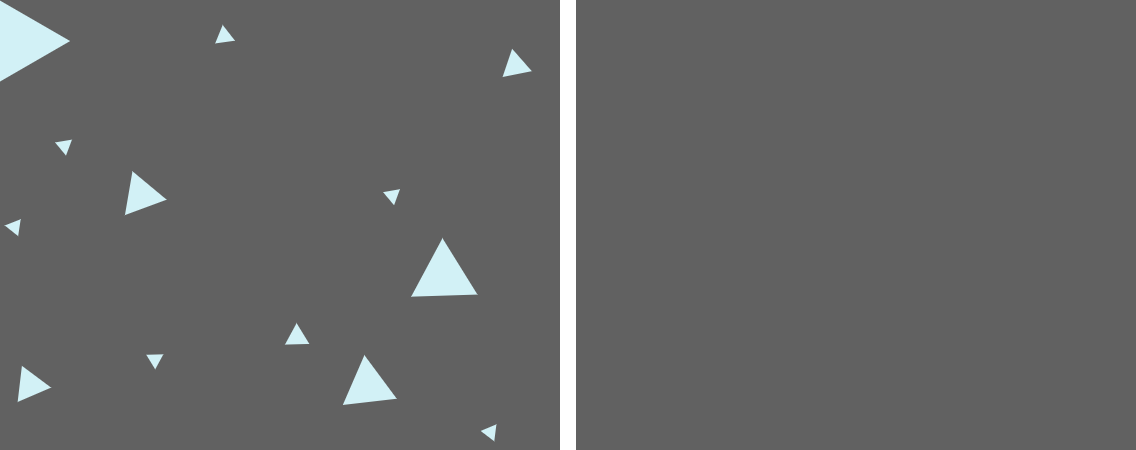
Left, the full canvas; right, a detail of the centre.
Reproduce this background procedurally as a WebGL 2 fragment shader.

```glsl
#version 300 es
precision highp float;

// Sparse pale equilateral triangles scattered over flat dark grey.
// A jittered low-discrepancy sequence sets the centres; sizes shrink
// geometrically to a floor, and each size class shares a rough heading.

uniform vec2 u_resolution;
out vec4 fragColor;

const vec3 GROUND_GREY = vec3(0.38);
const vec3 PALE_CYAN = vec3(0.825, 0.945, 0.965);

// Lengths are fractions of the canvas height, angles are radians.
const int TRIANGLE_COUNT = 13;
const float LARGEST_SIDE = 0.18;
const float SMALLEST_SIDE = 0.038;
const float SIZE_DECAY = 0.2;

const vec2 FIRST_CELL = vec2(0.0, 0.999);      // top left corner
const vec2 CELL_STEP = vec2(0.7549, 0.5698);   // plastic-number sequence
const vec2 JITTER_RATE = vec2(2.4, 4.1);
const vec2 JITTER = vec2(-0.07, 0.07);
const float SPREAD_X = 1.15;
const float SINK_Y = 1.5;                      // above 1 crowds the bottom

const float LARGE_TURN = -0.3;
const float SMALL_TURN = 0.75;
const float TURN_JITTER = 0.2;

const float INRADIUS = 0.288675;               // per unit side

// Signed distance to an equilateral triangle pointing along +x.
float triangleDistance(vec2 p, float side) {
    float slanted = 0.5 * p.x + 0.866025 * abs(p.y);
    return max(-p.x, slanted) - INRADIUS * side;
}

float sideLength(float index) {
    return max(SMALLEST_SIDE, LARGEST_SIDE * exp(-SIZE_DECAY * index));
}

// Centre kept inside the canvas by a margin that grows with the side.
vec2 triangleCentre(float index, float side, vec2 canvas) {
    vec2 cell = fract(FIRST_CELL + index * CELL_STEP);
    cell += JITTER * sin(index * JITTER_RATE);
    cell = clamp(cell * vec2(SPREAD_X, 1.0), 0.0, 1.0);
    cell.y = pow(cell.y, SINK_Y);
    vec2 margin = side * vec2(INRADIUS, 0.5);
    return mix(margin, canvas - margin, cell);
}

float heading(float index, float side) {
    float base = side > SMALLEST_SIDE ? LARGE_TURN * min(index, 1.0) : SMALL_TURN;
    return base + TURN_JITTER * sin(5.0 * index);
}

void main() {
    vec2 canvas = vec2(u_resolution.x / u_resolution.y, 1.0);
    vec2 point = gl_FragCoord.xy / u_resolution.y;
    float pixel = 1.0 / u_resolution.y;

    // Union of all triangles
    float nearest = 1.0;
    for (int i = 0; i < TRIANGLE_COUNT; i++) {
        float index = float(i);
        float side = sideLength(index);
        float angle = heading(index, side);
        float c = cos(angle);
        float s = sin(angle);
        vec2 offset = point - triangleCentre(index, side, canvas);
        vec2 local = vec2(c * offset.x + s * offset.y, c * offset.y - s * offset.x);
        nearest = min(nearest, triangleDistance(local, side));
    }

    // One-pixel smooth edge
    float coverage = clamp(0.5 - nearest / pixel, 0.0, 1.0);
    fragColor = vec4(mix(GROUND_GREY, PALE_CYAN, coverage), 1.0);
}
```
